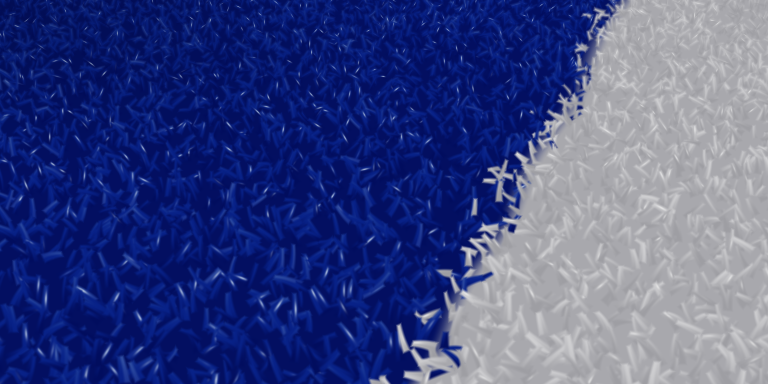
Write a Shadertoy shader that draws this texture.

```glsl
vec4 hash4(vec3 p) {
    vec4 n = vec4(dot(p, vec3(12.7, 31.1, 74.7)), dot(p, vec3(26.9, 18.3, 24.6)),
                  dot(p, vec3(11.3, 27.1, 12.4)), dot(p, vec3(41.5, 28.9, 35.2)));
    return fract(sin(n) * 4375.85);
}

// Slow light and dark clumps across the turf
float clumps(vec2 p) {
    return sin(p.x * 13.0 + 2.0 * sin(p.y * 9.0)) * sin(p.y * 17.0 + 1.5 * sin(p.x * 11.0));
}

vec3 blueBlade(float shade, float gloss) {
    vec3 c = mix(vec3(0.005, 0.05, 0.37), vec3(0.03, 0.13, 0.53), smoothstep(0.0, 0.5, shade));
    c = mix(c, vec3(0.12, 0.25, 0.61), smoothstep(0.5, 1.1, shade));
    return mix(c, vec3(0.6, 0.67, 0.82), gloss);
}

vec3 whiteBlade(float shade, float gloss) {
    vec3 c = mix(vec3(0.62, 0.62, 0.64), vec3(0.8, 0.8, 0.81), smoothstep(0.0, 0.9, shade));
    return mix(c, vec3(0.93), gloss * 0.7);
}

float borderX(float y) {
    return 1.065 + 0.545 * y + 0.012 * sin(y * 19.0);
}

void mainImage(out vec4 fragColor, in vec2 fragCoord) {
    vec2 p = fragCoord / iResolution.y;
    const float horizon = 1.5;
    const float density = 19.0;

    // Soil colour below the blades
    float side = smoothstep(-0.02, 0.05, p.x - borderX(p.y));
    vec3 col = mix(vec3(0.01, 0.06, 0.38), vec3(0.66, 0.66, 0.68), side);
    float row = floor(-log(horizon - p.y) * density);

    // Rows shrink with distance and are painted from far to near
    for (int j = 1; j >= -2; j--) {
        float r = row + float(j);
        float depth = exp(-r / density);
        float size = depth / density;
        float soft = 1.0 / (iResolution.y * size) + 0.03 + 0.06 * smoothstep(0.6, 1.0, p.y);

        for (int i = -1; i <= 1; i++) {
            float column = floor(p.x / size) + float(i);

            for (int k = 0; k < 4; k++) {
                vec4 a = hash4(vec3(column, r, float(k)));
                vec4 b = hash4(vec3(column + 53.0, r + 17.0, float(k) + 5.0));
                vec2 root = vec2((column + a.x) * size, horizon - depth + a.y * size);
                float fromBorder = (root.x - borderX(root.y)) / size;
                bool isWhite = fromBorder + (b.w - 0.5) * 2.8 > 0.0;

                // Ribbon shape, leaning outward along the border
                float angle = (a.z - 0.5) * 2.5;
                if (isWhite) angle -= 0.5 * exp(-fromBorder * fromBorder * 0.3);
                vec2 along = vec2(sin(angle), cos(angle));
                vec2 local = (p - root) / size;
                float len = 0.55 + 0.5 * a.w;
                float t = dot(local, along) / len;
                float s = dot(local, vec2(along.y, -along.x)) + (b.x - 0.5) * 0.4 * t * t;
                float width = (0.1 + 0.09 * b.y) * (1.0 - 0.45 * t);
                float d = max(abs(s) - width, (abs(t - 0.5) - 0.5) * len);
                float cover = smoothstep(soft, -soft, d);

                // Folded face, dark root and a short glint
                float fold = smoothstep(-0.06, 0.06, s * sign(b.x - 0.5));
                float shade = b.z * 0.55 + 0.42 * t + 0.2 * fold - 0.2 + 0.1 * clumps(root);
                float streak = exp(-pow((s - width * 0.3) / 0.05, 2.0)
                                   - pow((t - 0.35 - 0.5 * b.y) / 0.22, 2.0));
                float gloss = streak * smoothstep(0.72, 1.0, fract(b.z * 7.0 + a.w * 3.0));
                gloss += 0.14 * fold * smoothstep(0.82, 1.0, b.z);
                gloss = min(gloss, 1.0);
                vec3 blade = isWhite ? whiteBlade(shade, gloss) : blueBlade(shade, gloss);
                col = mix(col, blade, cover);
            }
        }
    }

    // Gentle falloff toward the far left
    col *= 1.0 - 0.12 * smoothstep(0.5, 1.0, p.y) * smoothstep(1.2, 0.0, p.x);
    fragColor = vec4(col, 1.0);
}
```
